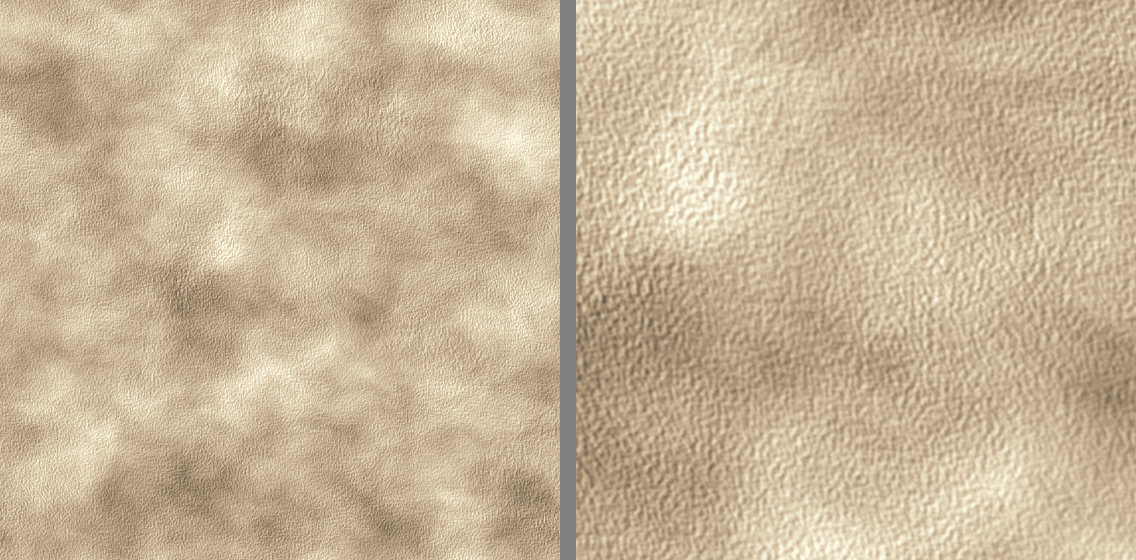
Left, the full canvas; right, a detail of the centre.
Reproduce this texture procedurally as a WebGL 2 fragment shader.

```glsl
#version 300 es
precision highp float;
// Aged parchment or plaster: cloudy, mottled stains in warm beige under a fine
// leathery grain. Wrapping gradient noise gives the stains; the grain is a
// height field lit from the upper left, coarser and flakier in some regions.
uniform vec2 u_resolution;
out vec4 fragColor;

// Random unit vector for a lattice point
vec2 gradientAt(vec2 cell, float seed) {
  vec3 h = fract(vec3(cell.xyx + seed * 17.3) * vec3(0.1031, 0.1030, 0.0973));
  h += dot(h, h.yzx + 33.33);
  float angle = 6.2832 * fract((h.x + h.y) * h.z);
  return vec2(cos(angle), sin(angle));
}

// Gradient noise with a whole number of cells across the unit square
float wrapNoise(vec2 uv, vec2 period, float seed) {
  vec2 p = uv * period;
  vec2 i = floor(p), f = p - i;
  vec2 lo = mod(i, period), hi = mod(i + 1.0, period);
  vec2 w = f * f * f * (f * (f * 6.0 - 15.0) + 10.0);
  float a = dot(gradientAt(lo, seed), f);
  float b = dot(gradientAt(vec2(hi.x, lo.y), seed), f - vec2(1.0, 0.0));
  float c = dot(gradientAt(vec2(lo.x, hi.y), seed), f - vec2(0.0, 1.0));
  float d = dot(gradientAt(hi, seed), f - 1.0);
  return mix(mix(a, b, w.x), mix(c, d, w.x), w.y);
}

// Stains: octaves from broad clouds down to small mottling
float clouds(vec2 uv) {
  float sum = 0.0, amplitude = 1.0;
  vec2 period = vec2(4.0, 5.0);
  for (int octave = 0; octave < 6; octave++) {
    sum += amplitude * wrapNoise(uv, period, float(octave) + 1.0);
    amplitude *= 0.62;
    period *= 2.0;
  }
  return sum;
}

// Grain height: fine pebbling plus broader upright flakes
float grainHeight(vec2 uv, float flakes) {
  return wrapNoise(uv, vec2(283.0, 217.0), 11.0)
       + 0.5 * wrapNoise(uv, vec2(397.0, 361.0), 13.0)
       + flakes * wrapNoise(uv, vec2(163.0, 101.0), 12.0);
}

void main() {
  vec2 uv = gl_FragCoord.xy / u_resolution;

  // Ragged stain outlines
  vec2 drift = vec2(wrapNoise(uv, vec2(11.0), 31.0), wrapNoise(uv, vec2(11.0), 32.0));
  float stain = clouds(uv + 0.025 * drift);

  // Regional changes in flakiness, relief and light direction
  float region = wrapNoise(uv, vec2(3.0), 21.0) + 0.5 * wrapNoise(uv, vec2(9.0), 22.0);
  float flakes = smoothstep(-0.1, 0.5, region);
  float relief = 0.165 + 0.08 * wrapNoise(uv, vec2(7.0), 23.0);
  float angle = 2.6 + 0.6 * wrapNoise(uv, vec2(6.0), 24.0);

  // Slope of the grain towards the light
  vec2 toLight = 0.0012 * vec2(cos(angle), sin(angle));
  float grain = grainHeight(uv - toLight, flakes) - grainHeight(uv + toLight, flakes);

  // Tone around the middle beige, bending to cream in the lights
  float tone = 0.012 + 0.25 * stain + relief * grain;
  tone = clamp(tone, -0.34, 0.28);
  vec3 color = vec3(0.78, 0.70, 0.58) + tone * vec3(0.9, 1.0, 1.0)
             + tone * tone * vec3(-0.6, 0.0, 0.5);
  fragColor = vec4(color, 1.0);
}
```
